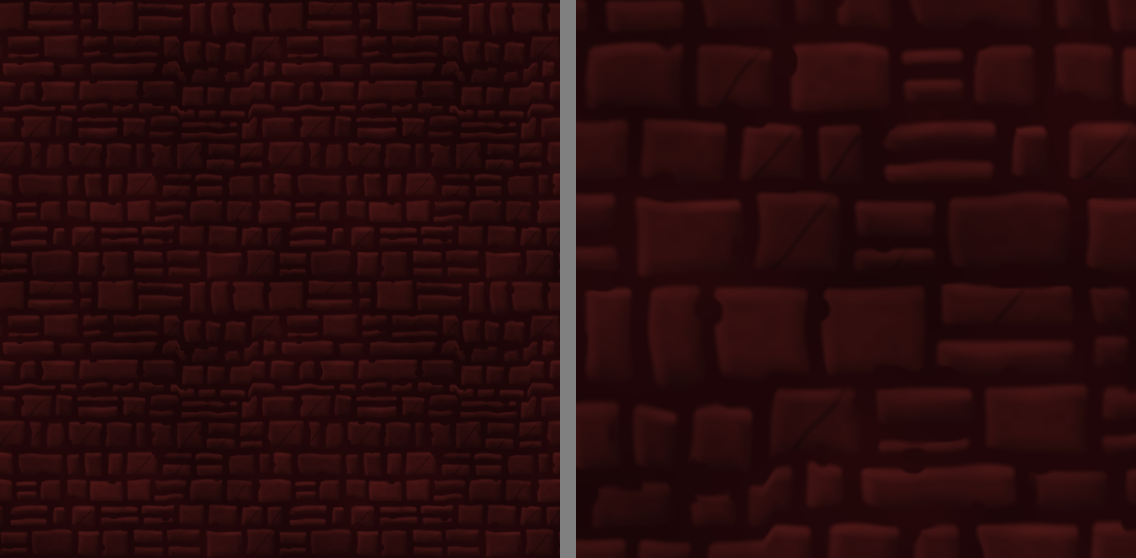
Left, the full canvas; right, a detail of the centre.
A WebGL 1 fragment shader for this texture:

```glsl
precision highp float;
uniform vec2 u_resolution;

float hash(vec2 p) {
  vec3 q = fract(p.xyx * vec3(0.1031, 0.1030, 0.0973));
  q += dot(q, q.yzx + 33.33);
  return fract((q.x + q.y) * q.z);
}

// Value noise that wraps at the tile border
float tileNoise(vec2 p, float freq) {
  vec2 i = floor(p * freq), f = fract(p * freq);
  f *= f * (3.0 - 2.0 * f);
  vec2 a = mod(i, freq), b = mod(i + 1.0, freq);
  float low = mix(hash(a + freq), hash(vec2(b.x, a.y) + freq), f.x);
  float high = mix(hash(vec2(a.x, b.y) + freq), hash(b + freq), f.x);
  return mix(low, high, f.y);
}

// Narrows the span (lo, hi) around y and counts the edges passed
void passEdges(float y, vec4 edges, inout vec2 span, inout float row) {
  for (int k = 0; k < 4; k++) {
    if (edges[k] <= y) {
      span.x = max(span.x, edges[k]);
      row += 1.0;
    } else {
      span.y = min(span.y, edges[k]);
    }
  }
}

// Jittered joint between two bricks of a row
float joint(float i, float count, float row) {
  return i + 0.66 * (hash(vec2(mod(i, count) + 7.0, row * 3.0 + 11.0)) - 0.5);
}

void main() {
  vec2 tile = gl_FragCoord.xy / u_resolution.y * 2.0;
  tile.y = 2.0 - tile.y;
  vec2 p = fract(tile);

  // Hand-cut wobble, and one strip of sunken courses
  vec2 wobble = vec2(tileNoise(p, 17.0), tileNoise(p, 19.0)) - 0.5;
  float strip = smoothstep(0.63, 0.65, p.x) - smoothstep(0.89, 0.91, p.x);
  strip *= smoothstep(0.08, 0.16, p.y) - smoothstep(0.46, 0.52, p.y);
  vec2 q = p + 0.010 * wobble;
  q.y = fract(q.y - 0.022 * strip);

  // Courses of uneven height
  vec2 spanY = vec2(0.0, 1.0);
  float row = 0.0;
  passEdges(q.y, vec4(0.0, 0.120, 0.215, 0.283), spanY, row);
  passEdges(q.y, vec4(0.366, 0.411, 0.503, 0.615), spanY, row);
  passEdges(q.y, vec4(0.712, 0.804, 0.893, 1.0), spanY, row);

  // Bricks along the course
  float count = 6.0 + floor(2.5 * hash(vec2(row, 41.0)));
  q.x = fract(q.x + hash(vec2(row, 23.0)));
  float u = q.x * count;
  float col = floor(u);
  if (u < joint(col, count, row)) col -= 1.0;
  else if (u > joint(col + 1.0, count, row)) col += 1.0;
  vec2 spanX = vec2(joint(col, count, row), joint(col + 1.0, count, row)) / count;
  vec2 id = vec2(mod(col, count) + 3.0, row * 5.0);

  // Some bricks are split into a stack or a pair
  float kind = hash(id + 61.0);
  float cut = mix(0.38, 0.62, hash(id + 67.0));
  if (kind < 0.42 && spanY.y - spanY.x > 0.085) {
    float y = mix(spanY.x, spanY.y, cut);
    if (q.y < y) spanY.y = y;
    else { spanY.x = y; id += 101.0; }
  } else if (kind > 0.72 && spanX.y - spanX.x > 0.13) {
    float x = mix(spanX.x, spanX.y, cut);
    if (q.x < x) spanX.y = x;
    else { spanX.x = x; id += 151.0; }
  }

  // Rounded brick with uneven gaps and chipped edges
  vec2 lo = vec2(spanX.x, spanY.x) + 0.007 + 0.007 * vec2(hash(id + 5.0), hash(id + 9.0));
  vec2 hi = vec2(spanX.y, spanY.y) - 0.007 - 0.008 * vec2(hash(id + 13.0), hash(id + 17.0));
  vec2 size = max(0.5 * (hi - lo), 0.007);
  vec2 away = abs(q - 0.5 * (lo + hi)) - size + 0.007;
  float d = length(max(away, 0.0)) + min(max(away.x, away.y), 0.0) - 0.007;
  d += 0.010 * smoothstep(0.68, 0.95, tileNoise(p, 27.0));
  float face = smoothstep(0.005, -0.004, d);

  // Light from the upper left, shade at the lower right
  vec2 fromLit = q - lo, fromShade = hi - q;
  float topRim = smoothstep(0.020, 0.005, fromLit.y);
  float leftRim = 0.6 * smoothstep(0.020, 0.003, fromLit.x);
  float rim = max(topRim, leftRim) * mix(0.35, 1.0, tileNoise(p, 23.0));
  rim *= mix(0.55, 1.0, hash(id + 29.0));
  float shade = smoothstep(0.0, 0.022, min(fromShade.x, fromShade.y));

  // Stone tone, grain and faint scratches
  float grain = tileNoise(p, 61.0) - 0.5;
  float tone = 0.6 * hash(id + 37.0) + 0.5 * tileNoise(p, 14.0);
  tone -= 0.45 * clamp(fromLit.y / (2.0 * size.y), 0.0, 1.0) - 0.15;
  vec3 stone = mix(vec3(0.160, 0.043, 0.046), vec3(0.225, 0.063, 0.062), clamp(tone, 0.0, 1.0));
  stone *= mix(0.80, 1.0, shade) * (1.0 + 0.10 * grain);
  float slant = abs(dot(q - 0.5 * (lo + hi), vec2(0.78, 0.62)) - 0.006);
  stone *= 1.0 - 0.22 * step(0.80, hash(id + 43.0)) * smoothstep(0.005, 0.001, slant);
  stone = mix(stone, vec3(0.320, 0.098, 0.096), 0.85 * rim);

  // Mortar, then broad patches of soot
  vec3 mortar = vec3(0.122, 0.024, 0.032) * (0.92 + 0.2 * tileNoise(p, 11.0));
  vec3 color = mix(mortar, stone, face);
  color *= mix(0.82, 1.12, tileNoise(p, 4.0));
  gl_FragColor = vec4(color, 1.0);
}
```
